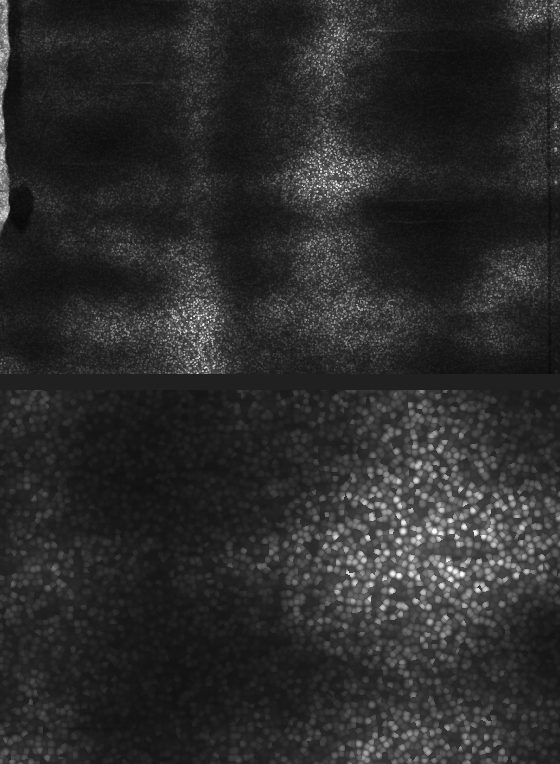
Top, the full canvas; bottom, a detail of the centre.
Write a Shadertoy shader that draws this texture.

```glsl
// Worn black painted surface: crossed soft bands and clouds set how much paint
// has rubbed off, and fine cellular grain breaks it into pale dust. Dry brush
// smears, dark daubs and ragged pale margins are laid over it.

const float BASE_TONE     = 0.105;  // typical dark grey
const float BAND_CONTRAST = 2.2;    // strength of broad light and dark areas
const float WORN_LIFT     = 0.62;   // brightening where paint is rubbed off
const float GRAIN_AMOUNT  = 0.9;
const float GRAIN_CELLS   = 175.0;  // grains per canvas height
const int   SMEAR_COUNT   = 14;
const float MARGIN_TONE   = 0.55;   // bare ground at the torn left margin
const float MARGIN_WIDTH  = 0.026;

float hash(vec2 p) {
    vec3 q = fract(p.xyx * 0.1031);
    q += dot(q, q.yzx + 33.33);
    return fract((q.x + q.y) * q.z);
}

float noise(vec2 p) {
    vec2 i = floor(p), f = fract(p);
    f = f * f * (3.0 - 2.0 * f);
    return mix(mix(hash(i), hash(i + vec2(1, 0)), f.x),
               mix(hash(i + vec2(0, 1)), hash(i + vec2(1, 1)), f.x), f.y);
}

float clouds(vec2 p) {
    float sum = 0.0, weight = 0.5;
    for (int i = 0; i < 5; i++) {
        sum += weight * noise(p);
        p = mat2(1.6, 1.2, -1.2, 1.6) * p + 7.3;
        weight *= 0.5;
    }
    return sum / 0.97;
}

// Cellular grain: every nearest point is a speck of random brightness.
float grain(vec2 p) {
    vec2 cell = floor(p), f = fract(p);
    float nearest = 8.0, brightness = 0.0;
    for (int y = -1; y <= 1; y++)
    for (int x = -1; x <= 1; x++) {
        vec2 id = vec2(x, y);
        vec2 jitter = vec2(hash(cell + id), hash(cell + id + 71.7));
        float d = length(id + jitter - f);
        if (d < nearest) {
            nearest = d;
            brightness = hash(cell + id + 19.1);
        }
    }
    return brightness * (1.0 - smoothstep(0.15, 1.0, nearest));
}

// Near-horizontal dry strokes: a thin crisp edge with a trail fading upward.
float smears(vec2 p, float width, float pixel) {
    float total = 0.0;
    for (int i = 0; i < SMEAR_COUNT; i++) {
        float id = float(i);
        vec2 start = vec2(hash(vec2(id, 3.1)) * width * 0.9, hash(vec2(id, 8.7)));
        float span = mix(0.12, 0.5, hash(vec2(id, 5.3)));
        vec2 q = p - start;
        q.y -= (hash(vec2(id, 1.9)) - 0.5) * 0.06 * q.x
             + 0.006 * noise(vec2(q.x * 12.0, id));
        float along = smoothstep(0.0, 0.05, q.x)
                    * (1.0 - smoothstep(span * 0.5, span, q.x));
        float edge = 1.0 - smoothstep(0.0005, 0.002 + pixel, abs(q.y));
        float trail = exp(-max(q.y, 0.0) / 0.016) * smoothstep(-pixel, pixel, q.y);
        float polarity = i % 3 == 0 ? -0.8 : 1.0;
        total += polarity * along * (0.3 * edge + 0.28 * trail)
               * noise(p * vec2(14.0, 60.0) + id);
    }
    return total;
}

void mainImage(out vec4 fragColor, in vec2 fragCoord) {
    float pixel = 1.0 / iResolution.y;
    float width = iResolution.x * pixel;
    vec2 p = fragCoord * pixel;

    // Broad wear: clouds crossed by vertical and horizontal bands
    float columns = noise(vec2(p.x * 9.0 + 0.3 * noise(p * 5.0), p.y * 0.9 + 4.0));
    float rows = noise(vec2(p.x * 1.3 + 9.0, p.y * 11.0 + 0.5 * noise(p * 4.0)));
    float cover = 0.58 * clouds(p * vec2(3.5, 5.0) + 2.0) + 0.22 * columns + 0.2 * rows;
    cover += 0.035 * cos(13.1 * (p.x - 0.5)) + 0.04 * cos(15.7 * (p.y - 0.18));

    // Grain concentrates where the paint is worn
    float mottle = noise(p * 55.0) - 0.5;
    float worn = smoothstep(0.45, 0.78, cover + 0.1 * mottle);
    float speck = grain(p * GRAIN_CELLS) - 0.3;
    float weave = noise(p * vec2(90.0, 240.0)) - 0.5;
    float exposure = BAND_CONTRAST * (cover - 0.5) + WORN_LIFT * worn
                   + GRAIN_AMOUNT * speck * (0.5 + worn) + 0.2 * weave
                   + smears(p, width, pixel);

    // Dark daubs and a dark strip beside the left margin
    float ragged = clouds(p * vec2(24.0, 14.0)) - 0.5;
    float daub = length((p - vec2(0.055, 0.45)) / vec2(0.04, 0.07)) + 0.8 * ragged;
    exposure -= 0.8 * (1.0 - smoothstep(0.8, 1.05, daub));
    float strip = abs(p.x - 0.035) + 0.03 * ragged;
    exposure -= 0.5 * (1.0 - smoothstep(0.012, 0.03, strip)) * smoothstep(0.6, 0.8, p.y);

    // Dark seam and broken pale flecks at the right margin
    float inset = width - p.x + 0.006 * (noise(vec2(p.y * 9.0, 2.0)) - 0.5);
    exposure -= 0.4 * (1.0 - smoothstep(0.002, 0.006, abs(inset - 0.03)));
    float flecks = (1.0 - smoothstep(0.002, 0.006, abs(inset - 0.012)))
                 * smoothstep(0.55, 0.75, noise(vec2(p.y * 45.0, 6.0)));
    exposure += 0.9 * flecks * smoothstep(0.4, 0.7, noise(vec2(p.y * 5.0, 11.0)));

    // Torn pale margin on the upper left
    float tear = MARGIN_WIDTH * noise(vec2(p.y * 7.0, 1.0)) + 0.03 * ragged;
    tear *= smoothstep(0.36, 0.44, p.y);
    float margin = (1.0 - smoothstep(-pixel, 0.003 + pixel, p.x - tear))
                 * smoothstep(0.36, 0.4, p.y);
    float tone = BASE_TONE * exp(exposure);
    tone = mix(tone, MARGIN_TONE * (1.0 + 0.6 * speck + 0.6 * mottle), margin);

    fragColor = vec4(vec3(clamp(tone, 0.0, 1.0)), 1.0);
}
```
